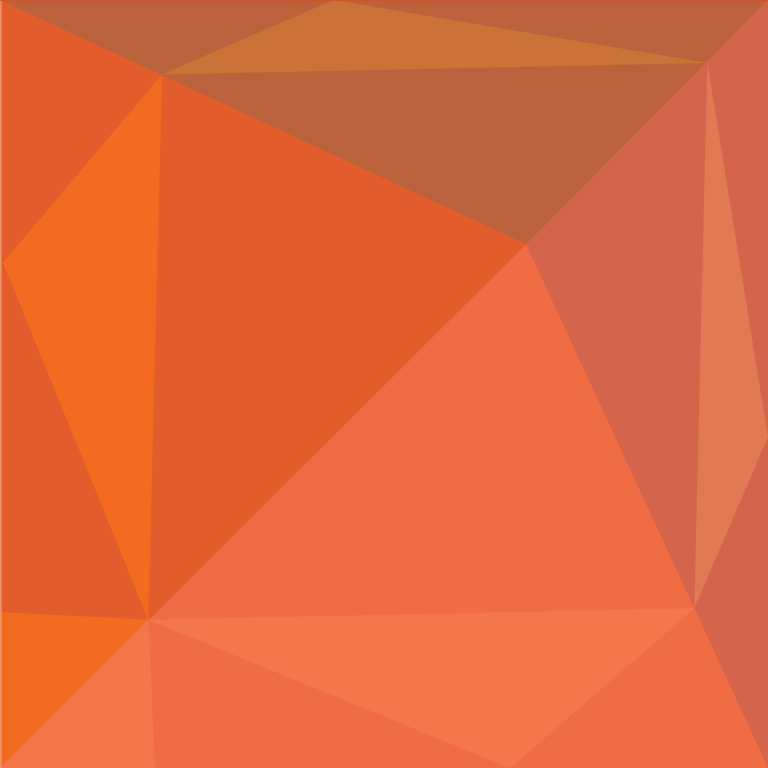
Give the GLSL for this background, as a WebGL 1 fragment shader.

```glsl
precision highp float;
// Draws a faceted low-poly background of flat orange, coral and brown triangles.

uniform vec2 u_resolution;

// Signed distance to the line a-b, positive on its left side
float side(vec2 p, vec2 a, vec2 b) {
  vec2 d = normalize(b - a);
  return d.x * (p.y - a.y) - d.y * (p.x - a.x);
}

// Distance inside a counter-clockwise triangle
float triangle(vec2 p, vec2 a, vec2 b, vec2 c) {
  return min(side(p, a, b), min(side(p, b, c), side(p, c, a)));
}

// One-pixel soft coverage of a signed distance
float cover(float d) {
  return clamp(d * min(u_resolution.x, u_resolution.y) + 0.5, 0.0, 1.0);
}

void main() {
  vec2 p = gl_FragCoord.xy / u_resolution;

  // Shared corners of the facets
  vec2 apex = vec2(0.685, 0.682);
  vec2 upperLeft = vec2(0.211, 0.903);
  vec2 upperRight = vec2(0.921, 0.918);
  vec2 lowerLeft = vec2(0.193, 0.193);
  vec2 lowerRight = vec2(0.904, 0.208);

  vec3 orange = vec3(0.953, 0.42, 0.129);
  vec3 peach = vec3(0.957, 0.467, 0.298);

  // Four large facets meeting at the apex
  vec3 color = vec3(0.89, 0.361, 0.173);
  color = mix(color, vec3(0.941, 0.424, 0.267), cover(side(p, apex, vec2(0.0))));
  color = mix(color, vec3(0.831, 0.392, 0.29), cover(side(p, vec2(1.0, 0.0), apex) * -1.0));
  float top = min(side(p, vec2(0.0, 1.0), apex), side(p, apex, vec2(1.0)));
  color = mix(color, vec3(0.729, 0.384, 0.231), cover(top));

  // Lighter slivers along each side
  color = mix(color, orange, cover(triangle(p, upperLeft, vec2(0.004, 0.658), lowerLeft)));
  color = mix(color, vec3(0.796, 0.447, 0.224), cover(triangle(p, upperLeft, upperRight, vec2(0.434, 1.0))));
  color = mix(color, vec3(0.882, 0.475, 0.329), cover(triangle(p, upperRight, lowerRight, vec2(1.0, 0.431))));
  color = mix(color, peach, cover(triangle(p, lowerLeft, vec2(0.664, 0.0), lowerRight)));

  // Lower-left corner, split along the diagonal
  float corner = min(side(p, lowerLeft, vec2(0.0, 0.203)), side(p, vec2(0.202, 0.0), lowerLeft));
  vec3 cornerColor = mix(orange, peach, cover(p.y < p.x ? (p.x - p.y) * 0.707 : (p.x - p.y) * 0.707));
  color = mix(color, cornerColor, cover(corner));

  // Thin pale left rim and reddish top rim
  color = mix(color, vec3(0.92, 0.62, 0.47), 0.8 * cover(0.0022 - p.x));
  color = mix(color, vec3(0.82, 0.32, 0.17), 0.8 * cover(p.y - 0.9985));

  gl_FragColor = vec4(color, 1.0);
}
```
